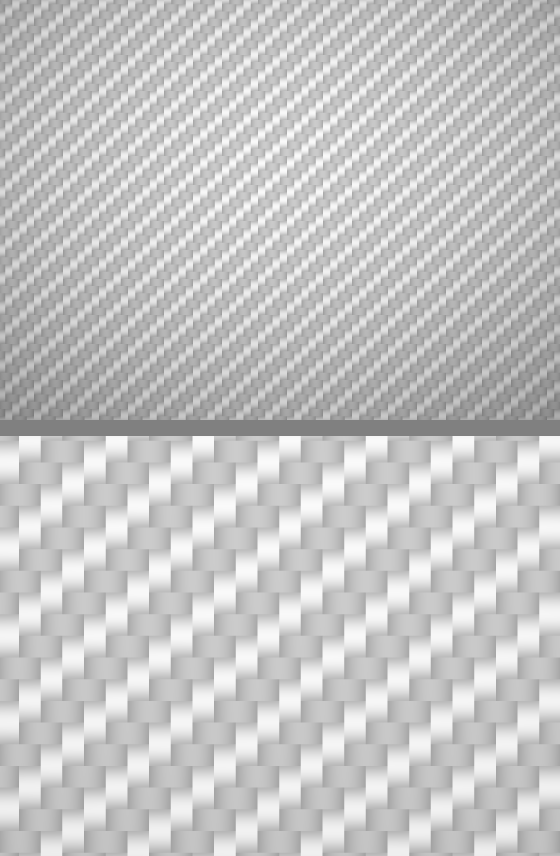
Top, the full canvas; bottom, a detail of the centre.
Write a Shadertoy shader that draws this texture.

```glsl
// Pale grey carbon-fibre cloth: a 2/2 twill weave under soft light that fades to the corners.

const float CELLS_ACROSS = 77.5;             // thread widths along the canvas width
const vec2  WEAVE_OFFSET = vec2(0.29, 0.47); // thread phase at the lower left corner
const int   SAMPLES = 4;                     // antialiasing grid per axis

const vec3 WEFT_EDGE  = vec3(0.66);
const vec3 WEFT_CREST = vec3(0.80);
const vec3 WARP_EDGE  = vec3(0.74);
const vec3 WARP_CREST = vec3(0.98);

// Rounded profile along a float: 0 at both ends, 1 in the middle.
float crest(float t) {
    float s = 2.0 * t - 1.0;
    return 1.0 - s * s;
}

// Colour of the weave at a point measured in thread widths.
vec3 twill(vec2 p) {
    vec2 cell = floor(p);
    vec2 local = p - cell;
    float phase = mod(cell.x - cell.y + 2.0, 4.0);

    // Horizontal thread on top, two cells long
    if (phase < 1.5) {
        float along = (phase + local.x) * 0.5;
        return mix(WEFT_EDGE, WEFT_CREST, crest(along));
    }

    // Vertical thread on top, two cells tall
    float along = (3.0 - phase + local.y) * 0.5;
    return mix(WARP_EDGE, WARP_CREST, pow(crest(along), 1.3));
}

// Broad light centred above the middle of the canvas.
float softLight(vec2 uv, vec2 center, float falloff) {
    vec2 d = uv - center;
    return 1.0 - falloff * dot(d, d);
}

void mainImage(out vec4 fragColor, in vec2 fragCoord) {
    float scale = CELLS_ACROSS / iResolution.x;

    // Average a grid of samples inside the pixel
    vec3 color = vec3(0.0);
    for (int j = 0; j < SAMPLES; j++) {
        for (int i = 0; i < SAMPLES; i++) {
            vec2 jitter = (vec2(i, j) + 0.5) / float(SAMPLES) - 0.5;
            color += twill((fragCoord + jitter) * scale + WEAVE_OFFSET);
        }
    }
    color /= float(SAMPLES * SAMPLES);

    vec2 uv = fragCoord / iResolution.xy;
    color *= softLight(uv, vec2(0.5, 0.62), 0.5);
    fragColor = vec4(color, 1.0);
}
```
